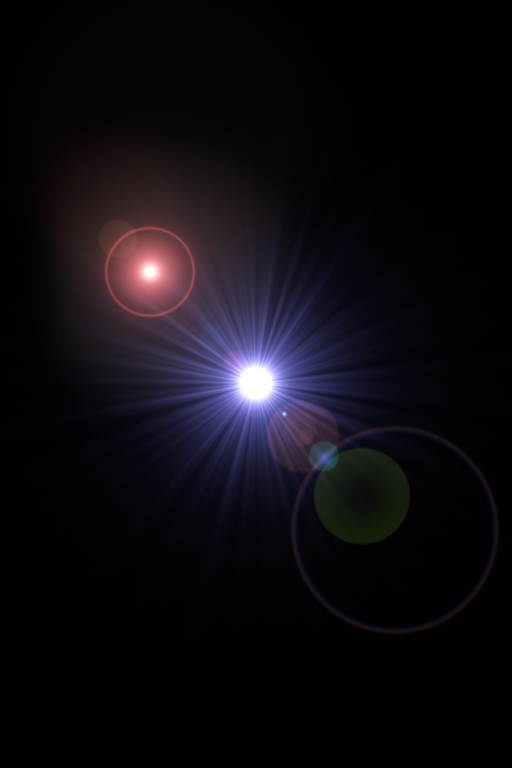
A Shadertoy shader for this background:

```glsl
#define STAR_POS vec2(0.0, 0.001)
#define STAR_REACH 0.052
#define STAR_BLUE vec3(0.76, 0.76, 1.42)
#define RAY_COUNT 54.0
#define RAY_CONTRAST 0.48
#define RED_POS vec2(-0.138, 0.146)
#define RED_TINT vec3(0.72, 0.27, 0.28)
#define HAZE_POS vec2(-0.122, 0.145)
#define HAZE_TINT vec3(0.150, 0.122, 0.122)
#define HALO_POS vec2(0.181, -0.190)
#define GREEN_POS vec2(0.138, -0.146)
#define TEAL_POS vec2(0.0885, -0.094)

float slope(float cell) {
    return 2.0 * fract(sin(cell * 12.99 + 4.1) * 4375.85) - 1.0;
}

// Gradient noise around a circle, wrapping after count cells
float angularNoise(float turn, float count) {
    float x = turn * count;
    float cell = floor(x), f = x - cell;
    float u = f * f * f * (f * (f * 6.0 - 15.0) + 10.0);
    float left = slope(mod(cell, count)) * f;
    float right = slope(mod(cell + 1.0, count)) * (f - 1.0);
    return 2.0 * mix(left, right, u);
}

float glow(float d, float size) {
    return exp(-d * d / (size * size));
}

float disc(vec2 p, vec2 center, float radius, float softness) {
    float edge = softness + 0.7 / iResolution.y;
    return 1.0 - smoothstep(radius - edge, radius + edge, length(p - center));
}

float ring(vec2 p, vec2 center, float radius, float width) {
    return glow(length(p - center) - radius, width);
}

vec3 haze(vec2 p) {
    float body = 1.0 - smoothstep(0.05, 0.225, length(p - HAZE_POS));
    body *= smoothstep(-0.31, -0.23, p.x);
    vec3 color = HAZE_TINT * body;
    color += vec3(0.032, 0.014, 0.006) * disc(p, vec2(-0.195, 0.235), 0.092, 0.03);
    color += vec3(0.018, 0.008, 0.004) * disc(p, vec2(-0.112, 0.33), 0.20, 0.05);
    return color;
}

vec3 redFlare(vec2 p) {
    float d = length(p - RED_POS);
    vec3 color = RED_TINT * (0.85 * glow(d, 0.042) + 0.12 * glow(d, 0.075));
    color += vec3(0.30, 0.44, 0.43) * exp(-d / 0.013);
    color += vec3(0.20, 0.40, 0.38) * glow(d, 0.011);
    color += vec3(0.25, 0.075, 0.05) * ring(p, RED_POS, 0.057, 0.0020);
    return color;
}

vec3 star(vec2 p) {
    vec2 q = p - STAR_POS;
    float d = length(q);
    float turn = atan(q.y, q.x + 1e-6) / 6.28319 + 0.5;
    // Broad and fine streaks vary both brightness and length
    float streak = 0.70 * angularNoise(turn, RAY_COUNT)
                 + 0.35 * angularNoise(turn, RAY_COUNT * 2.0 + 5.0);
    float fade = smoothstep(0.02, 0.09, d);
    float bright = max(1.0 + RAY_CONTRAST * streak * fade, 0.15);
    float reach = STAR_REACH * (1.0 + 0.22 * clamp(streak, -0.8, 0.9));
    vec3 color = STAR_BLUE * bright * exp(-d / reach);
    color += vec3(0.010, 0.010, 0.036) * glow(d, 0.20);
    color += vec3(0.95, 0.95, 0.80) * glow(d, 0.024 * (1.0 + 0.18 * streak));
    return color;
}

vec3 ghosts(vec2 p) {
    // Small discs on the flare axis
    vec3 color = vec3(0.050, 0.036, 0.015) * disc(p, vec2(-0.180, 0.189), 0.025, 0.001);
    color += vec3(0.00, 0.025, 0.035) * disc(p, vec2(-0.057, 0.061), 0.017, 0.004);
    color += vec3(0.10, 0.01, 0.03) * disc(p, vec2(-0.028, 0.030), 0.013, 0.002);
    color += vec3(0.105, 0.050, 0.018) * disc(p, vec2(0.061, -0.068), 0.047, 0.002);
    color += vec3(0.045, 0.020, 0.008) * disc(p, vec2(0.057, -0.059), 0.022, 0.001);
    color += vec3(0.065, 0.028, 0.005) * disc(p, vec2(0.065, -0.069), 0.0095, 0.001);
    color += vec3(0.25, 0.55, 0.46) * glow(length(p - vec2(0.037, -0.039)), 0.0027);

    // Teal disc with a blue heart
    color += vec3(0.02, 0.125, 0.09) * disc(p, TEAL_POS, 0.0195, 0.001);
    color += vec3(0.04, 0.08, 0.34) * glow(length(p - TEAL_POS - vec2(0.002, -0.002)), 0.010);

    // Green disc, darker toward the middle
    float rim = length(p - GREEN_POS) / 0.0625;
    color += vec3(0.072, 0.108, 0.012) * mix(0.25, 1.0, smoothstep(0.0, 1.0, rim))
           * disc(p, GREEN_POS, 0.0625, 0.001);

    // Large halo with split colors
    color += vec3(0.105, 0.060, 0.025) * ring(p, HALO_POS, 0.133, 0.0026);
    color += vec3(0.030, 0.030, 0.105) * ring(p, HALO_POS, 0.1297, 0.0024);
    return color;
}

void mainImage(out vec4 fragColor, in vec2 fragCoord) {
    vec2 p = (fragCoord - 0.5 * iResolution.xy) / iResolution.y;
    vec3 color = vec3(0.003, 0.003, 0.008);
    color += haze(p) + redFlare(p) + star(p) + ghosts(p);
    fragColor = vec4(clamp(color, 0.0, 1.0), 1.0);
}
```
